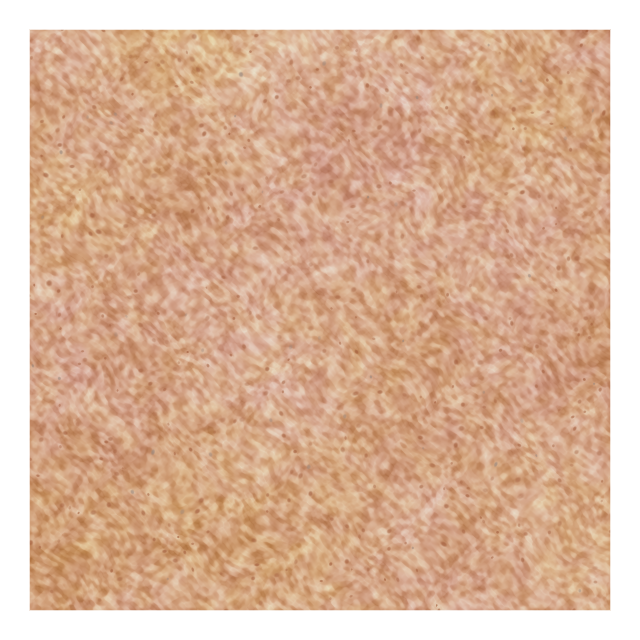
This texture is drawn by a Shadertoy shader. Its source:

```glsl
// A square slab of fine-grained peach sandstone on a white ground.

const vec3  GROUND       = vec3(1.0);
const vec3  STONE        = vec3(0.832, 0.648, 0.518);
const vec3  TONE_STEP    = vec3(0.033, 0.059, 0.069);  // colour change per unit of tone
const vec3  TINT_STEP    = vec3(-0.002, -0.006, 0.016); // yellowish to pinkish
const vec3  RUST         = vec3(0.64, 0.37, 0.24);
const vec3  SLATE        = vec3(0.60, 0.53, 0.49);
const float HALF_SIDE    = 0.4535;
const float EDGE_BLUR    = 0.0013;
const vec2  GRAIN_FREQ   = vec2(185.0, 105.0);  // across and along the strokes
const vec2  CROSS_FREQ   = vec2(100.0, 165.0);
const float GRAIN_AMOUNT = 0.84;
const float CROSS_AMOUNT = 0.48;
const float SPECK_FREQ   = 48.0;
const float SPECK_SHARE  = 0.22;

vec3 hash3(vec2 cell) {
    vec3 h = fract(cell.xyx * vec3(0.1031, 0.1030, 0.0973));
    h += dot(h, h.yxz + 33.33);
    return fract((h.xxy + h.yzz) * h.zyx);
}

// Cellular noise blended between random cell values: mean 0, variance 1
float cellNoise(vec2 p, float sharpness) {
    vec2 base = floor(p);
    float sum = 0.0, power = 0.0;
    for (int y = -1; y <= 1; y++) {
        for (int x = -1; x <= 1; x++) {
            vec2 cell = base + vec2(x, y);
            vec3 h = hash3(cell);
            vec2 d = cell + 0.5 + 0.8 * (h.xy - 0.5) - p;
            float weight = exp(-sharpness * dot(d, d));
            sum += weight * (h.z - 0.5) * 3.46;
            power += weight * weight;
        }
    }
    return sum / sqrt(power);
}

// Scattered pits: x = coverage, y = random kind
vec2 specks(vec2 p) {
    vec2 base = floor(p);
    vec2 result = vec2(0.0);
    for (int y = -1; y <= 1; y++) {
        for (int x = -1; x <= 1; x++) {
            vec2 cell = base + vec2(x, y);
            vec3 h = hash3(cell + 217.0);
            vec3 shape = hash3(cell + 431.0);
            vec2 d = cell + h.xy - p;
            d.x *= 0.75 + 0.6 * shape.y;
            float radius = mix(0.10, 0.21, shape.x);
            float cover = 1.0 - smoothstep(radius * 0.35, radius * 1.3, length(d));
            cover *= step(h.z, SPECK_SHARE) * mix(0.4, 0.9, shape.z);
            if (cover > result.x) result = vec2(cover, shape.y);
        }
    }
    return result;
}

vec3 stoneColour(vec2 p) {
    // Gentle bending keeps the diagonal strokes from lining up
    vec2 bent = p + 0.004 * sin(p.yx * vec2(41.0, 37.0) + 2.0 * sin(p * 23.0));
    vec2 diagonal = vec2(bent.x + bent.y, bent.y - bent.x) * 0.7071 + 3.0;

    // Grain strokes, with a weaker set crossing them
    float tone = GRAIN_AMOUNT * cellNoise(diagonal * GRAIN_FREQ, 3.0);
    tone += CROSS_AMOUNT * cellNoise(diagonal * CROSS_FREQ + 57.0, 3.0);

    // Broad cloudy mottling
    tone += 0.30 * cellNoise(bent * 5.5 + 11.0, 2.2);
    tone += 0.22 * cellNoise(bent * 15.0 + 29.0, 2.2);
    tone += 0.16 * cellNoise(bent * 38.0 + 71.0, 2.5);

    // Slow changes of hue
    float tint = 0.7 * cellNoise(bent * 7.0 + 83.0, 2.2);
    tint += 0.6 * cellNoise(bent * 60.0 + 131.0, 2.5);

    vec3 colour = STONE + TONE_STEP * tone + TINT_STEP * tint;
    colour.r -= 0.003 * tone * tone;

    // Dark pits, mostly rusty and a few grey
    vec2 speck = specks(bent * SPECK_FREQ + 7.0);
    vec3 pit = mix(RUST, SLATE, step(0.88, speck.y));
    return mix(colour, pit, 0.75 * speck.x);
}

void mainImage(out vec4 fragColor, in vec2 fragCoord) {
    float side = min(iResolution.x, iResolution.y);
    vec2 p = (fragCoord - 0.5 * iResolution.xy) / side;

    // Slab outline with a faintly darker rim
    float edge = max(abs(p.x), abs(p.y)) - HALF_SIDE;
    float slab = 1.0 - smoothstep(-EDGE_BLUR, EDGE_BLUR, edge);
    float rim = smoothstep(-0.006, 0.0, edge);

    vec3 stone = stoneColour(p + 0.5) - 0.5 * rim * TONE_STEP;
    fragColor = vec4(mix(GROUND, clamp(stone, 0.0, 1.0), slab), 1.0);
}
```
